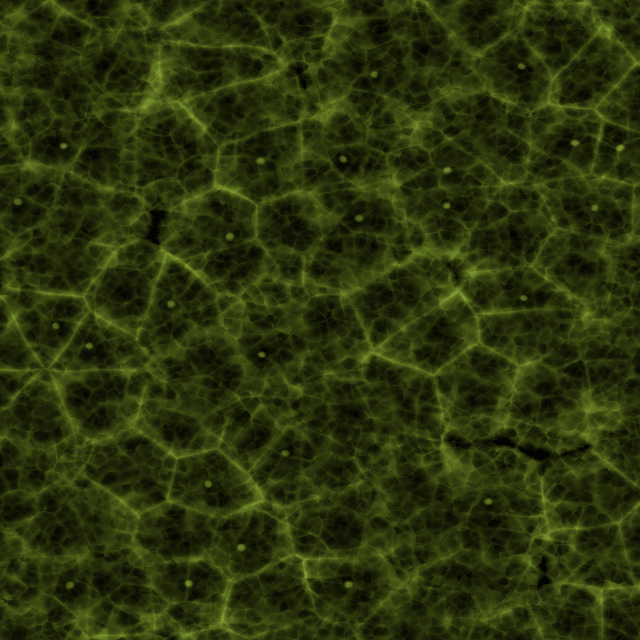
Give the GLSL for this texture, as a Shadertoy shader.

```glsl
const vec2  CELLS = vec2(8.3, 9.8);    // coarse cells across the canvas
const int   OCTAVES = 4;
const float JITTER = 0.95;
const float LACUNARITY = 1.97;
const float BASE_TONE = 0.178;
const float RELIEF = 0.19;             // dark centre to pale rim
const float RELIEF_DECAY = 0.74;
const float VEIN_GLOW = 0.24;
const float VEIN_DECAY = 0.45;
const float VEIN_SHARPNESS = 25.0;
const float FACET_TILT = 0.095;        // shading of the flat wrinkles
const float MEAN_DISTANCE = 0.45;
const float CRACK_DEPTH = 0.32;
const float SPOT_GLOW = 0.34;
const float SPOT_SHARE = 0.24;
const vec2  RED_GREEN = vec2(0.82, 1.0);

vec2 hash2(vec2 p) {
    vec3 q = fract(vec3(p.xyx) * vec3(0.1031, 0.1030, 0.0973));
    q += dot(q, q.yzx + 33.33);
    return fract((q.xx + q.yz) * q.zy);
}

vec2 seedOffset(vec2 cell) {
    return 0.5 + JITTER * (hash2(cell + 71.0) - 0.5);
}

// Cellular noise: seed distance, border distance, cell id, facet slope
vec4 cellular(vec2 p) {
    vec2 base = floor(p);
    vec2 toSeed = vec2(9.0), owner = base;
    for (int y = -1; y <= 1; y++)
    for (int x = -1; x <= 1; x++) {
        vec2 cell = base + vec2(x, y);
        vec2 r = cell + seedOffset(cell) - p;
        if (dot(r, r) < dot(toSeed, toSeed)) {
            toSeed = r;
            owner = cell;
        }
    }
    float border = 9.0;
    for (int y = -2; y <= 2; y++)
    for (int x = -2; x <= 2; x++) {
        vec2 cell = owner + vec2(x, y);
        vec2 r = cell + seedOffset(cell) - p;
        vec2 across = r - toSeed;
        if (dot(across, across) > 0.0001)
            border = min(border, dot(0.5 * (r + toSeed), normalize(across)));
    }
    vec2 trait = hash2(owner + 13.0);
    float angle = 6.2832 * trait.y;
    float slope = dot(toSeed, vec2(cos(angle), sin(angle)));
    return vec4(length(toSeed), border, trait.x, slope);
}

// Layered sines, roughly -1 to 1
float waves(vec2 p) {
    return 0.5 * sin(p.x + 1.7 * sin(p.y * 0.8))
         + 0.3 * sin(p.y * 1.7 - p.x * 0.9 + 2.0)
         + 0.2 * sin(p.x * 2.9 + p.y * 2.3 + 4.0);
}

void mainImage(out vec4 fragColor, in vec2 fragCoord) {
    vec2 p = fragCoord / iResolution.y * CELLS + 3.0;
    p += 0.035 * vec2(waves(p * 3.1), waves(p.yx * 3.7 + 5.0));

    float veinStrength = smoothstep(-0.6, 0.7, waves(p * 1.25 + 8.0));
    float tone = BASE_TONE;
    float relief = RELIEF, glow = VEIN_GLOW;
    float roughness = 1.0;
    mat2 turn = mat2(0.94, 0.34, -0.34, 0.94);
    vec2 q = p;

    // Stacked cells, each layer finer and fainter
    for (int i = 0; i < OCTAVES; i++) {
        vec4 c = cellular(q);
        float vein = exp(-c.y * VEIN_SHARPNESS / (1.0 + 0.3 * float(i)));
        tone += relief * roughness * (c.x - MEAN_DISTANCE);

        if (i == 0) {
            // Coarse veins fade where the rim splits into a crack
            float crack = smoothstep(0.80, 0.98, c.x);
            tone += glow * vein * mix(0.15, 1.0, veinStrength) * (1.0 - crack);
            tone -= CRACK_DEPTH * crack;
            // Pale spots at some centres
            float spot = smoothstep(0.075, 0.02, c.x);
            tone += SPOT_GLOW * spot * step(c.z, SPOT_SHARE);
            roughness = mix(0.75, 1.25, smoothstep(0.1, 0.8, c.x));
        } else {
            float patchy = 0.5 + 0.5 * waves(q * 0.8 + float(i) * 11.0);
            tone += glow * vein * patchy;
            // Tilted flat facets give a leathery grain
            tone += FACET_TILT * roughness * c.w * smoothstep(0.0, 0.08, c.y);
        }

        relief *= RELIEF_DECAY;
        glow *= VEIN_DECAY;
        q = turn * q * LACUNARITY + 19.7;
    }

    // Olive ramp, with more blue in the highlights
    tone = clamp(tone, 0.015, 0.62);
    fragColor = vec4(RED_GREEN * tone, tone * (0.15 + 0.28 * tone), 1.0);
}
```
